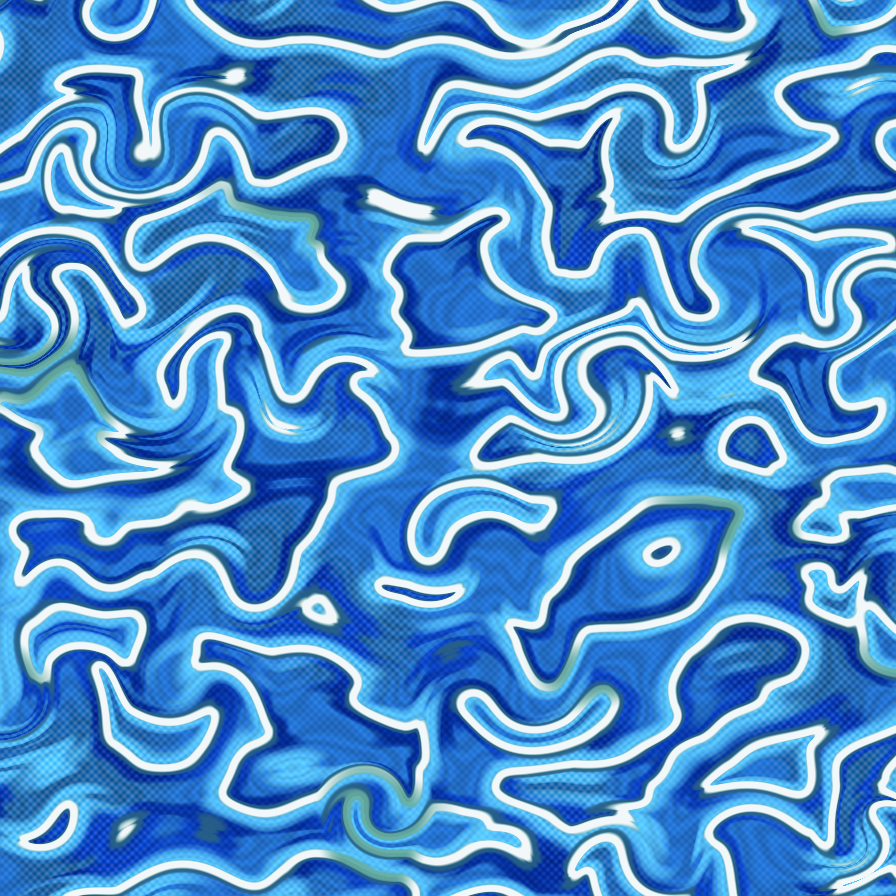
Give the GLSL for this pattern, as a Shadertoy shader.

```glsl
// Curling white contour lines over glowing cyan and deep blue currents.
#define FLOW_SCALE vec2(4.8, 10.2)
#define LEVELS 2.3
#define CURL_CELLS 6.5
#define CURL_ANGLE 2.3
#define LINE_HALF 0.0043
#define LINE_SOFT 0.0009
#define GLOW_WIDTH 0.027
#define SHADE_WIDTH 0.032
#define WEAVE_COUNT 110.0

const vec3 MID = vec3(0.14, 0.44, 0.80);
const vec3 DEEP = vec3(0.05, 0.27, 0.76);
const vec3 NAVY = vec3(0.01, 0.17, 0.58);
const vec3 CYAN = vec3(0.33, 0.75, 0.98);
const vec3 SLATE = vec3(0.16, 0.38, 0.52);
const vec3 SAGE = vec3(0.41, 0.68, 0.62);
const vec3 FOAM = vec3(0.95, 0.97, 0.98);

vec2 hash2(vec2 p) {
    vec3 q = fract(p.xyx * vec3(0.1031, 0.1030, 0.0973));
    q += dot(q, q.yzx + 33.33);
    return fract((q.xx + q.yz) * q.zy);
}

float corner(vec2 cell, vec2 offset) {
    float a = 6.2832 * hash2(cell + 71.0).x;
    return dot(vec2(cos(a), sin(a)), offset);
}

// Gradient noise, roughly -0.7 to 0.7
float noise(vec2 p) {
    vec2 i = floor(p), f = fract(p), e = vec2(1.0, 0.0);
    vec2 u = f * f * f * (f * (f * 6.0 - 15.0) + 10.0);
    return mix(mix(corner(i, f), corner(i + e, f - e), u.x),
               mix(corner(i + e.yx, f - e.yx), corner(i + 1.0, f - 1.0), u.x), u.y);
}

// Scattered vortices that roll the currents into hooks
vec2 curl(vec2 p) {
    vec2 q = p * CURL_CELLS, cell = floor(q), shift = vec2(0.0);
    for (int y = -1; y <= 1; y++)
    for (int x = -1; x <= 1; x++) {
        vec2 id = cell + vec2(x, y), h = hash2(id + 19.0);
        vec2 r = q - id - 0.25 - 0.5 * h;
        float reach = 0.4 + 0.4 * hash2(id + 47.0).x;
        float fall = max(0.0, 1.0 - dot(r, r) / (reach * reach));
        float a = CURL_ANGLE * (2.0 * h.x - 1.0) * fall * fall;
        shift += mat2(cos(a), sin(a), -sin(a), cos(a)) * r - r;
    }
    return p + shift / CURL_CELLS;
}

// Height field whose integer levels become the lines
float flow(vec2 p) {
    vec2 q = curl(p);
    q += 0.05 * vec2(noise(q * 3.0 + 5.0), noise(q * 3.0 + 31.0));
    q.y -= 0.12 * q.x;
    float h = noise(q * FLOW_SCALE + 13.0) + 0.26 * noise(q * FLOW_SCALE * 2.1 + 57.0);
    return LEVELS * h + 0.3;
}

void mainImage(out vec4 fragColor, in vec2 fragCoord) {
    vec2 p = fragCoord / iResolution.y;
    float e = 0.0007;
    float h = flow(p);
    vec2 grad = vec2(flow(p + vec2(e, 0.0)), flow(p + vec2(0.0, e))) - h;
    float slope = max(length(grad) / e, 6.0);

    // Distances to the level below (lit side) and above (shaded side)
    float lit = fract(h) / slope;
    float shaded = (1.0 - fract(h)) / slope;
    float d = min(lit, shaded);

    // Water body: shaded pools, muted shallows and layered glow
    float patchy = noise(p * 5.0 + 83.0);
    float streak = sin(h * 38.0 + 5.0 * noise(p * 14.0));
    streak *= 1.0 - smoothstep(18.0, 40.0, slope);
    vec3 col = mix(MID, SLATE, 0.5 * smoothstep(0.0, 0.35, patchy));
    vec3 pool = mix(DEEP, NAVY, smoothstep(-0.15, 0.25, noise(p * 8.0 + 7.0)));
    col = mix(col, pool, 1.0 - smoothstep(0.5 * SHADE_WIDTH, SHADE_WIDTH, shaded));
    float glow = 1.0 - smoothstep(0.009, GLOW_WIDTH, lit + 0.002 * streak);
    col = mix(col, CYAN, glow);
    col *= 1.0 + 0.07 * streak;

    // Fine woven grain, strongest in the muted shallows
    vec2 weave = sin(6.2832 * WEAVE_COUNT * p);
    float grain = 0.05 + 0.08 * smoothstep(-0.05, 0.3, patchy);
    col += grain * weave.x * weave.y * vec3(1.0, 0.6, 0.4);

    // Slate shadow on the dark flank, then the sage edge and pale core
    float halfWidth = min(LINE_HALF, 0.24 / slope);
    float soft = LINE_SOFT + 0.35 / iResolution.y;
    float flank = 1.0 - smoothstep(halfWidth + 0.003, halfWidth + 0.007, shaded);
    col = mix(col, SLATE, 0.9 * flank);
    float rim = 1.0 - smoothstep(halfWidth, halfWidth + 1.5 * soft, d);
    col = mix(col, SAGE, 0.6 * rim);
    float core = 1.0 - smoothstep(halfWidth - soft, halfWidth + soft, d);
    float bright = smoothstep(-0.45, -0.25, noise(p * 6.0 + 41.0));
    col = mix(col, mix(SAGE, FOAM, bright), core * mix(0.7, 1.0, bright));

    fragColor = vec4(clamp(col, 0.0, 1.0), 1.0);
}
```
